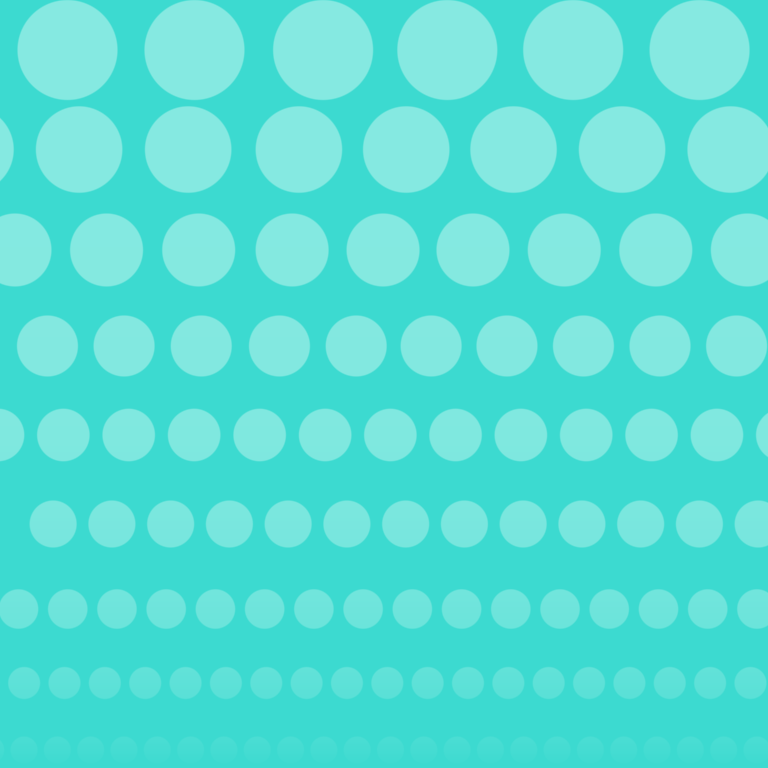
A three.js fragment shader for this pattern:

```glsl
// Rows of pale dots on turquoise, shrinking and fading towards the bottom.
varying vec2 vUv;

const vec3 TURQUOISE = vec3(0.235, 0.855, 0.815);
const vec3 PALE_MINT = vec3(0.525, 0.914, 0.882);
const float FADE_RATE = 5.5;        // how fast the dots gain opacity upwards
const float EDGE = 0.0013;          // half width of the smoothed rim
const float DRIFT = 0.0036;         // sideways bulge of the upper rows
const float DRIFT_CENTER = 0.417;
const float DRIFT_WIDTH = 0.13;

// Small sideways offset that loosens the even spacing of the larger dots.
float drift(vec2 center) {
  float t = (center.x - DRIFT_CENTER) / DRIFT_WIDTH;
  return DRIFT * exp(-t * t) * smoothstep(0.4, 0.55, center.y);
}

// Coverage of one row, repeated rightwards from its first dot.
float dotRow(vec2 p, float y, float radius, float first, float spacing) {
  float index = max(floor((p.x - first) / spacing + 0.5), 0.0);
  vec2 center = vec2(first + index * spacing, y);
  center.x += drift(center);
  return 1.0 - smoothstep(-EDGE, EDGE, length(p - center) - radius);
}

void main() {
  // Rows from top to bottom: height, radius, first centre, spacing.
  float dots = dotRow(vUv, 0.9349, 0.0651, 0.0879, 0.1646);
  dots += dotRow(vUv, 0.8053, 0.0563, -0.0384, 0.1414);
  dots += dotRow(vUv, 0.6745, 0.0475, 0.0195, 0.1192);
  dots += dotRow(vUv, 0.5495, 0.0397, 0.0618, 0.0997);
  dots += dotRow(vUv, 0.4336, 0.0342, -0.0026, 0.0851);
  dots += dotRow(vUv, 0.3177, 0.0306, 0.0692, 0.0765);
  dots += dotRow(vUv, 0.2070, 0.0257, 0.0241, 0.0641);
  dots += dotRow(vUv, 0.1107, 0.0208, -0.0211, 0.05254);
  dots += dotRow(vUv, 0.0234, 0.0176, -0.0121, 0.04338);

  // Opacity rises smoothly from the bottom edge.
  float opacity = 1.0 - exp(-FADE_RATE * vUv.y);
  gl_FragColor = vec4(mix(TURQUOISE, PALE_MINT, dots * opacity), 1.0);
}
```
